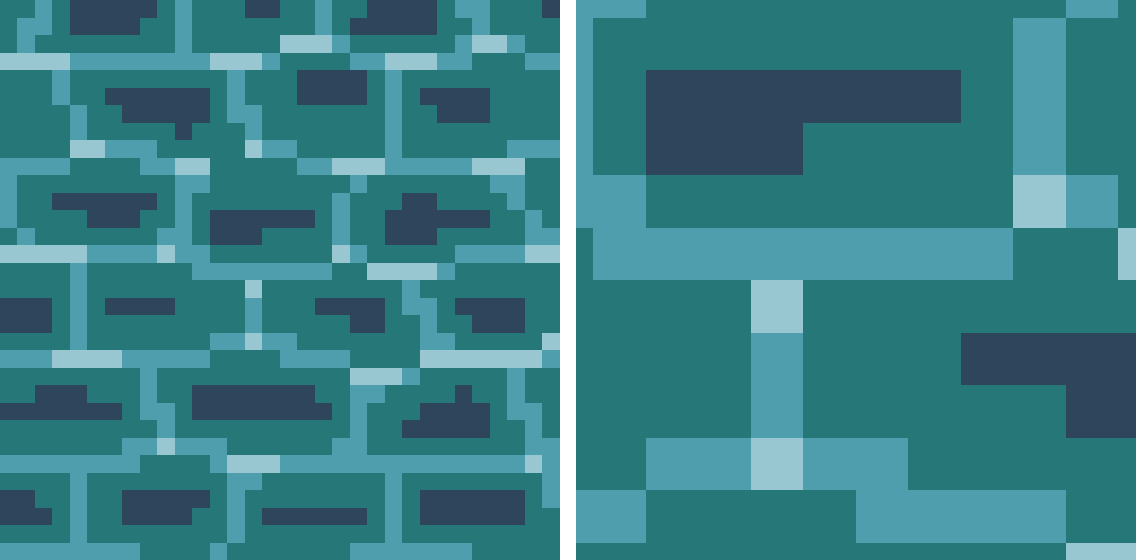
Left: the whole. Right: its middle third, enlarged.
A WebGL 1 fragment shader for this texture:

```glsl
precision highp float;
uniform vec2 u_resolution;

const vec3 TEAL = vec3(0.15, 0.47, 0.47);
const vec3 NAVY = vec3(0.18, 0.27, 0.36);
const vec3 BLUE = vec3(0.31, 0.62, 0.68);
const vec3 PALE = vec3(0.60, 0.78, 0.82);

const vec2 CELL = vec2(9.5, 5.7);    // stone size in blocks
const vec2 METRIC = vec2(1.0, 1.25); // flattens the horizontal joints

float hash(vec2 p) {
  vec3 q = fract(p.xyx * 0.1031);
  q += dot(q, q.yzx + 33.33);
  return fract((q.x + q.y) * q.z);
}

float noise(vec2 p) {
  vec2 i = floor(p), f = fract(p);
  f *= f * (3.0 - 2.0 * f);
  return mix(mix(hash(i), hash(i + vec2(1, 0)), f.x),
             mix(hash(i + vec2(0, 1)), hash(i + vec2(1, 1)), f.x), f.y);
}

// Jittered site of a stone; alternate rows are staggered
vec2 stoneSite(vec2 id) {
  vec2 jitter = vec2(hash(id + 17.0), hash(id + 71.0)) - 0.5;
  return id + vec2(0.5 * mod(id.y, 2.0), 0.5) + jitter * vec2(0.6, 0.28);
}

void main() {
  // Snap to a grid of 32 square blocks
  vec2 block = floor(gl_FragCoord.xy / min(u_resolution.x, u_resolution.y) * 32.0) + 0.5;
  vec2 p = block / CELL + vec2(20.0, 30.0);

  // Three nearest stones
  vec3 dist = vec3(9.0);
  vec2 nearest = vec2(0.0), second = vec2(0.0), stone = vec2(0.0);
  for (int y = -1; y <= 1; y++) {
    for (int x = -2; x <= 2; x++) {
      vec2 id = floor(p) + vec2(x, y);
      vec2 r = (stoneSite(id) - p) * METRIC;
      float d = length(r);
      if (d < dist.x) {
        dist = vec3(d, dist.xy);
        second = nearest;
        nearest = r;
        stone = id;
      } else if (d < dist.y) {
        dist = vec3(dist.x, d, dist.y);
        second = r;
      } else {
        dist.z = min(dist.z, d);
      }
    }
  }

  // Distance to the joint in blocks, and closeness to a junction
  vec2 slope = abs(2.0 * (second - nearest) * METRIC / CELL);
  float edge = (dist.y * dist.y - dist.x * dist.x) / (slope.x + slope.y);
  float junction = dist.z - dist.x;

  // Dark ragged core inside each stone
  float core = length(nearest / METRIC / vec2(0.35, 0.165));
  core += 1.2 * (noise(block * vec2(0.3, 0.6) + 5.0) - 0.5);
  float coreSize = 0.7 + 0.6 * hash(stone + 43.0);

  vec3 color = TEAL;
  if (core < coreSize && edge > 1.5) color = NAVY;

  // Joints widen at junctions, some of which are highlighted
  if (edge < 0.46 + 0.25 * (1.0 - smoothstep(0.0, 0.3, junction))) {
    float glow = 0.02 + 0.3 * noise(block / 5.0 + 60.0);
    color = junction < glow ? PALE : BLUE;
  }

  gl_FragColor = vec4(color, 1.0);
}
```
